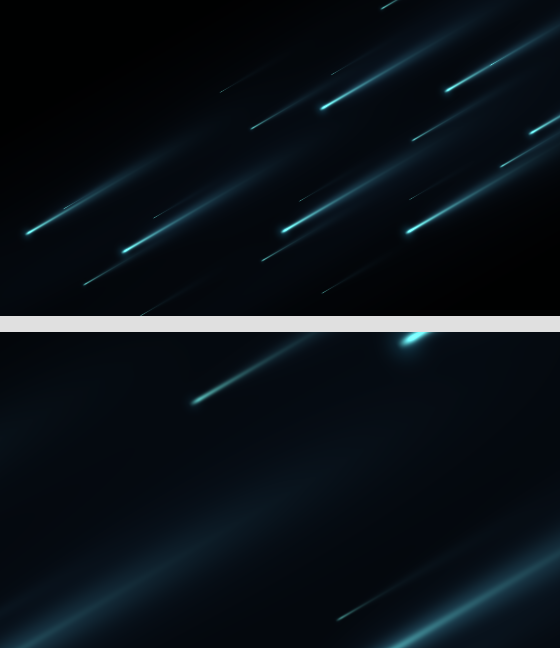
Top, the full canvas; bottom, a detail of the centre.
This background is drawn by a Shadertoy shader. Its source:

```glsl
#define TILT 0.527
#define BAND_LOW -0.47
#define BAND_HIGH 0.23
#define BAND_CENTER -0.10
#define BAND_FADE 0.66
#define CORE_WIDTH 0.0042
#define CORE_LENGTH 0.105
#define BEAM_LENGTH 0.40
#define HAZE_LENGTH 0.80
#define NIGHT_COLOR vec3(0.0135, 0.0275, 0.0460)
#define CORE_COLOR vec3(0.46, 0.95, 0.86)
#define BEAM_COLOR vec3(0.095, 0.215, 0.245)

float bell(float x, float width) {
    float q = x / width;
    return exp(-q * q);
}

// Light of one meteor: head at the origin, tail along +x
vec3 meteor(vec2 p, float size) {
    float behind = max(p.x, 0.0);
    float root = sqrt(size);
    float front = smoothstep(-0.006 * root, 0.016 * root, p.x);

    float core = bell(p.y, CORE_WIDTH * pow(size, 0.65))
               * exp(-behind / (CORE_LENGTH * size));
    float beam = bell(p.y, 0.007 * size + 0.040 * behind)
               * bell(behind, BEAM_LENGTH * root);
    float haze = bell(p.y, 0.025 * size + 0.075 * behind)
               * bell(behind, HAZE_LENGTH * root)
               * smoothstep(-0.02, 0.14, p.x);
    float halo = bell(length(p - vec2(0.006 * size, 0.0)), 0.018 * size);

    return front * (CORE_COLOR * core * mix(0.5, 1.0, size) + BEAM_COLOR * beam * size)
         + vec3(0.016, 0.037, 0.058) * haze * size
         + vec3(0.03, 0.12, 0.15) * halo * size;
}

// Head position in tilted coordinates: evenly spread lanes, wrapped along each lane
vec2 headPosition(int i, int count, float layer, float aspect) {
    float k = float(i);
    float lane = mix(BAND_LOW, BAND_HIGH + 0.05 * layer, (k + 0.5) / float(count));
    lane += 0.025 * sin(k * 4.7 + layer * 2.3);

    // Limits of the visible part of the lane
    float c = cos(TILT), s = sin(TILT);
    float start = max(lane * s / c, -lane * c / s);
    float end = min((1.0 - lane * c) / s, (aspect + lane * s) / c);
    return vec2(mix(start, end, fract(0.48 + 0.43 * k + 0.33 * layer)), lane);
}

// Dim diagonal band with slow, layered variations
vec3 nightSky(vec2 p) {
    float band = 1.0 - smoothstep(0.20, BAND_FADE, abs(p.y - BAND_CENTER));
    float waves = 0.5 * sin(p.y * 17.0 + 0.8 * sin(p.x * 2.1))
                + 0.3 * sin(p.y * 31.0 - p.x * 1.7 + 1.0)
                + 0.2 * sin(p.y * 9.0 + p.x * 3.2);
    return NIGHT_COLOR * band * (1.0 + 0.25 * waves) + vec3(0.001, 0.002, 0.003);
}

void mainImage(out vec4 fragColor, in vec2 fragCoord) {
    vec2 uv = fragCoord / iResolution.y;
    float aspect = iResolution.x / iResolution.y;
    float c = cos(TILT), s = sin(TILT);
    vec2 p = vec2(uv.x * c + uv.y * s, uv.y * c - uv.x * s);

    vec3 color = nightSky(p);

    // Large, medium and small meteors
    for (int layer = 0; layer < 3; layer++) {
        int count = layer == 0 ? 7 : layer == 1 ? 6 : 9;
        float size = layer == 0 ? 1.0 : layer == 1 ? 0.45 : 0.18;
        for (int i = 0; i < count; i++) {
            float scale = size * (1.0 + 0.15 * sin(float(i) * 2.9 + 1.0));
            color += meteor(p - headPosition(i, count, float(layer), aspect), scale);
        }
    }

    fragColor = vec4(min(color, 1.0), 1.0);
}
```
